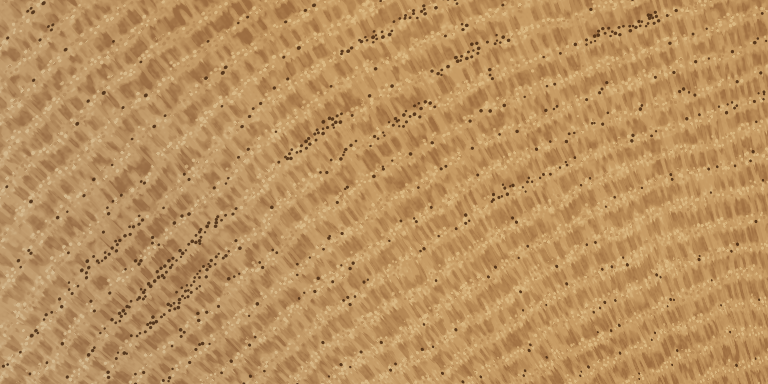
Give the GLSL for this texture, as a Shadertoy shader.

```glsl
#define PITH vec2(2.47, -1.76)
#define RING_WIDTH 0.073
#define RAY_SPACING 0.052
#define PORE_CELL 0.0125
#define PORE_RADIUS 0.0043
#define BROWN vec3(0.61, 0.43, 0.26)
#define SHADE vec3(0.71, 0.54, 0.345)
#define BASE vec3(0.775, 0.615, 0.41)
#define LIGHT vec3(0.85, 0.725, 0.525)
#define PORE_DARK vec3(0.30, 0.18, 0.08)

float hash(vec2 p) {
    vec3 q = fract(vec3(p.xyx) * 0.1031);
    q += dot(q, q.yzx + 33.33);
    return fract((q.x + q.y) * q.z);
}

float noise(vec2 p) {
    vec2 i = floor(p), f = fract(p);
    f = f * f * (3.0 - 2.0 * f);
    return mix(mix(hash(i), hash(i + vec2(1, 0)), f.x),
               mix(hash(i + vec2(0, 1)), hash(i + vec2(1, 1)), f.x), f.y);
}

// Ring coordinate: the integer part counts years, the fraction is the season
float ringAt(vec2 g) {
    float wobble = 0.7 * noise(g * vec2(2.5, 3.0)) + 0.3 * noise(g * vec2(14.0, 9.0));
    return g.y / RING_WIDTH + wobble;
}

// Share of open vessels: high in the first part of each year
float earlywood(float season) {
    return smoothstep(0.0, 0.1, season) * (1.0 - smoothstep(0.32, 0.5, season));
}

vec3 woodColor(float tone) {
    vec3 c = mix(BROWN, SHADE, smoothstep(0.0, 0.35, tone));
    c = mix(c, BASE, smoothstep(0.35, 0.65, tone));
    return mix(c, LIGHT, smoothstep(0.65, 1.0, tone));
}

// Broad ray: a long thin band pointing to the pith
float broadRay(vec2 g, float px) {
    float x = g.x / RAY_SPACING, k = floor(x);
    float center = 0.25 + 0.5 * hash(vec2(k, 7.0));
    float halfWidth = mix(0.0015, 0.0048, hash(vec2(k, 19.0)));
    float d = abs(x - k - center) * RAY_SPACING - halfWidth;
    float presence = smoothstep(0.2, 0.5, noise(vec2(k * 3.7, g.y * 4.0)));
    return presence * (1.0 - smoothstep(-0.5 * px, 0.7 * px, d));
}

// Vessels: x is the dark opening, y the pale filled ones
vec2 vessels(vec2 g, float px) {
    vec2 cell = floor(g / PORE_CELL), cover = vec2(0.0);
    for (int j = -1; j <= 1; j++)
    for (int i = -1; i <= 1; i++) {
        vec2 id = cell + vec2(i, j);
        vec2 jitter = vec2(hash(id), hash(id + 57.3));
        vec2 c = (id + 0.15 + 0.7 * jitter) * PORE_CELL;
        float ring = ringAt(c), year = floor(ring);
        float present = step(hash(id + 113.1), 0.85 * earlywood(fract(ring)));
        float radius = PORE_RADIUS * mix(0.65, 1.1, hash(id + 211.7));
        float disc = present * (1.0 - smoothstep(-0.6 * px, 0.6 * px, length(g - c) - radius));
        // Open vessels gather in a few years and in clusters along them
        float zone = smoothstep(2.45, 2.65, c.y) * (1.0 - smoothstep(3.0, 3.15, c.y));
        float cluster = smoothstep(0.35, 0.75, noise(vec2(c.x * 5.0, year * 5.3)));
        float open = 0.08 + zone * cluster * (0.15 + 0.75 * step(0.5, hash(vec2(year, 3.0))));
        float isOpen = step(hash(id + 307.9), open);
        cover = max(cover, disc * vec2(isOpen, 1.0 - isOpen));
    }
    return cover;
}

void mainImage(out vec4 fragColor, in vec2 fragCoord) {
    float px = 1.0 / iResolution.y;
    vec2 p = fragCoord * px;

    // Grain coordinates: x along the rings, y away from the pith
    vec2 d = p - PITH;
    vec2 g = vec2(atan(d.x, d.y) * 2.7, length(d));
    g.x += 0.008 * noise(p * 9.0);

    // Latewood: brown blocks split by pale radial tongues
    float tongue = noise(g / vec2(0.0095, 0.034));
    float fibre = noise(g / vec2(0.0045, 0.03) + 40.0);
    float fleck = noise(g / 0.006 + 90.0);
    float season = fract(ringAt(g));
    float late = smoothstep(0.3, 0.5, season + 0.35 * (tongue - 0.5))
               * (1.0 - smoothstep(0.86, 1.0, season + 0.2 * (fibre - 0.5)));
    float block = smoothstep(0.3, 0.62, 0.7 * tongue + 0.3 * fibre);
    float tone = mix(0.68, mix(0.62, 0.14, block), late);
    tone += 0.22 * (fibre - 0.5) + 0.3 * (fleck - 0.5) * (1.0 - 0.6 * late);
    tone += 0.24 * (noise(p * 3.0 + 5.0) - 0.5);
    tone = mix(tone, 0.43 + 0.1 * fibre, 0.8 * broadRay(g, px));

    // Pale filled vessels, some glinting, then the open ones
    vec2 pores = vessels(g, px);
    float glint = hash(floor(g / PORE_CELL) + 401.0);
    tone = mix(tone, mix(0.3, 1.15, step(0.4, glint)), 0.65 * pores.y);
    vec3 color = woodColor(tone);
    color = mix(color, PORE_DARK, 0.9 * pores.x);

    // Greyer wood at the left, warmer at the right
    float warmth = smoothstep(0.2, 1.5, p.x + 0.5 * p.y + 0.3 * noise(p * 2.0) - 0.2);
    color *= mix(vec3(0.98, 1.0, 1.06), vec3(1.01, 0.995, 0.96), warmth);
    fragColor = vec4(color, 1.0);
}
```
